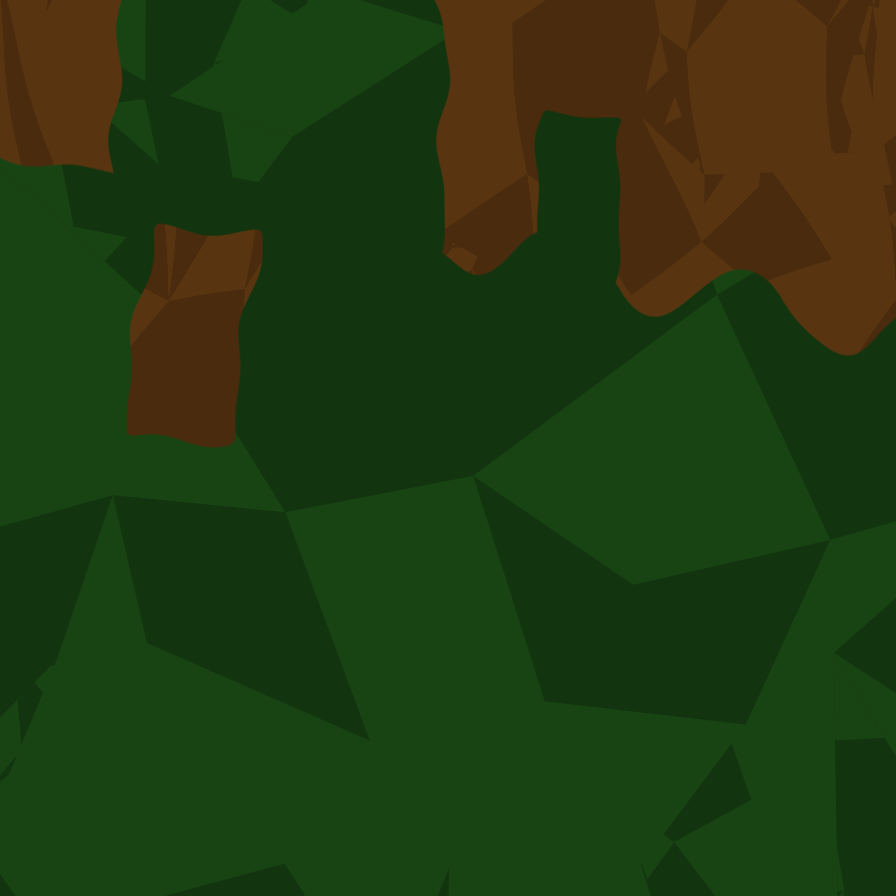
This texture is drawn by a Shadertoy shader. Its source:

```glsl
// Two-tone faceted green hills with a crown, a tower and a window, before a brown faceted wall.
const vec3 GREEN_DARK  = vec3(0.070, 0.205, 0.058);
const vec3 GREEN_LIGHT = vec3(0.094, 0.263, 0.075);
const vec3 BROWN_DARK  = vec3(0.290, 0.168, 0.050);
const vec3 BROWN_LIGHT = vec3(0.345, 0.208, 0.062);
const vec2 GREEN_SCALE = vec2(5.2, 4.8);    // facets per canvas
const vec2 BROWN_SCALE = vec2(14.0, 7.0);
const float JITTER = 0.8;                   // corner scatter in lattice units
const float FINE_SHARE = 0.16;              // facets broken into smaller ones
const float FINE_RATIO = 2.3;
const float LIGHT_SHARE = 0.54;
const float WOBBLE = 0.006;                 // bend of the outlines

float hash(vec2 p) {
    vec3 q = fract(p.xyx * vec3(0.1031, 0.1030, 0.0973) + 0.17);
    q += dot(q, q.yzx + 33.33);
    return fract((q.x + q.y) * q.z);
}

float cross2(vec2 a, vec2 b) { return a.x * b.y - a.y * b.x; }

vec2 corner(vec2 cell) {
    vec2 scatter = vec2(hash(cell + 3.7), hash(cell + 41.3));
    return cell + JITTER * (scatter - 0.5);
}

// Signed distance to the line ab, negative on its left
float edge(vec2 p, vec2 a, vec2 b) {
    return -cross2(normalize(b - a), p - a);
}

float triangle(vec2 p, vec2 a, vec2 b, vec2 c) {
    return max(edge(p, a, b), max(edge(p, b, c), edge(p, c, a)));
}

// Jittered triangle mesh: x = light or dark, y = whether the facet is subdivided
vec2 facets(vec2 p, float blur) {
    vec2 base = floor(p), total = vec2(0.0);
    float weight = 1e-4;
    for (int j = -1; j <= 1; j++)
    for (int i = -1; i <= 1; i++) {
        vec2 cell = base + vec2(i, j);
        vec2 a = corner(cell), b = corner(cell + vec2(1, 0));
        vec2 c = corner(cell + vec2(1, 1)), d = corner(cell + vec2(0, 1));
        // Split along the diagonal that lies inside the quad
        bool inside = cross2(c - a, b - a) < 0.0 && cross2(c - a, d - a) > 0.0;
        bool otherInside = cross2(d - b, a - b) > 0.0 && cross2(d - b, c - b) < 0.0;
        if (!inside || (otherInside && hash(cell + 9.1) > 0.5)) {
            vec2 first = a;
            a = b; b = c; c = d; d = first;
        }
        for (int k = 0; k < 2; k++) {
            float dist = k == 0 ? triangle(p, a, b, c) : triangle(p, a, c, d);
            float cover = 1.0 - smoothstep(-blur, blur, dist);
            vec2 id = cell + float(k) * vec2(57.0, 23.0);
            float light = step(hash(id + 71.0), LIGHT_SHARE);
            float fine = step(hash(id + 131.0), FINE_SHARE);
            total += cover * vec2(light, fine);
            weight += cover;
        }
    }
    return total / weight;
}

float facetTone(vec2 uv, vec2 scale, float pixel) {
    float blur = 0.7 * pixel * scale.y;
    vec2 coarse = facets(uv * scale + 20.0, blur);
    float fine = facets(uv * scale * FINE_RATIO + 60.0, blur * FINE_RATIO).x;
    return mix(coarse.x, fine, coarse.y);
}

float roundBox(vec2 p, vec2 halfSize, float radius) {
    vec2 q = abs(p) - halfSize + radius;
    return length(max(q, 0.0)) + min(max(q.x, q.y), 0.0) - radius;
}

// Negative inside the green
float greenShape(vec2 p) {
    p += WOBBLE * (sin(p.yx * vec2(31.0, 27.0) + 1.0) + 0.5 * sin(p.yx * 61.0));
    float wave = sin(6.2832 * (p.x - 0.57) / 0.21) * smoothstep(0.4, 0.55, p.x);
    float hill = (p.y - 0.83 + 0.2 * p.x - 0.03 * wave) * 0.75;
    float crown = roundBox(p - vec2(0.312, 0.86), vec2(0.183, 0.20), 0.10);
    vec2 t = p - vec2(0.645, 0.77);
    float tower = roundBox(t - vec2(0.08 * t.y, 0.0), vec2(0.045, 0.10), 0.005);
    vec2 w = p - vec2(0.213, 0.627);
    float window = roundBox(w - vec2(0.15 * w.y, 0.0), vec2(0.060, 0.118), 0.008);
    return max(min(hill, min(crown, tower)), -window);
}

void mainImage(out vec4 fragColor, in vec2 fragCoord) {
    vec2 uv = fragCoord / iResolution.xy;
    float pixel = 1.0 / iResolution.y;

    vec2 bent = uv + 0.004 * sin(uv.yx * vec2(23.0, 19.0));
    vec3 green = mix(GREEN_DARK, GREEN_LIGHT, facetTone(uv, GREEN_SCALE, pixel));
    vec3 brown = mix(BROWN_DARK, BROWN_LIGHT, facetTone(bent, BROWN_SCALE, pixel));

    float wall = smoothstep(-pixel, pixel, greenShape(uv));
    fragColor = vec4(mix(green, brown, wall), 1.0);
}
```
